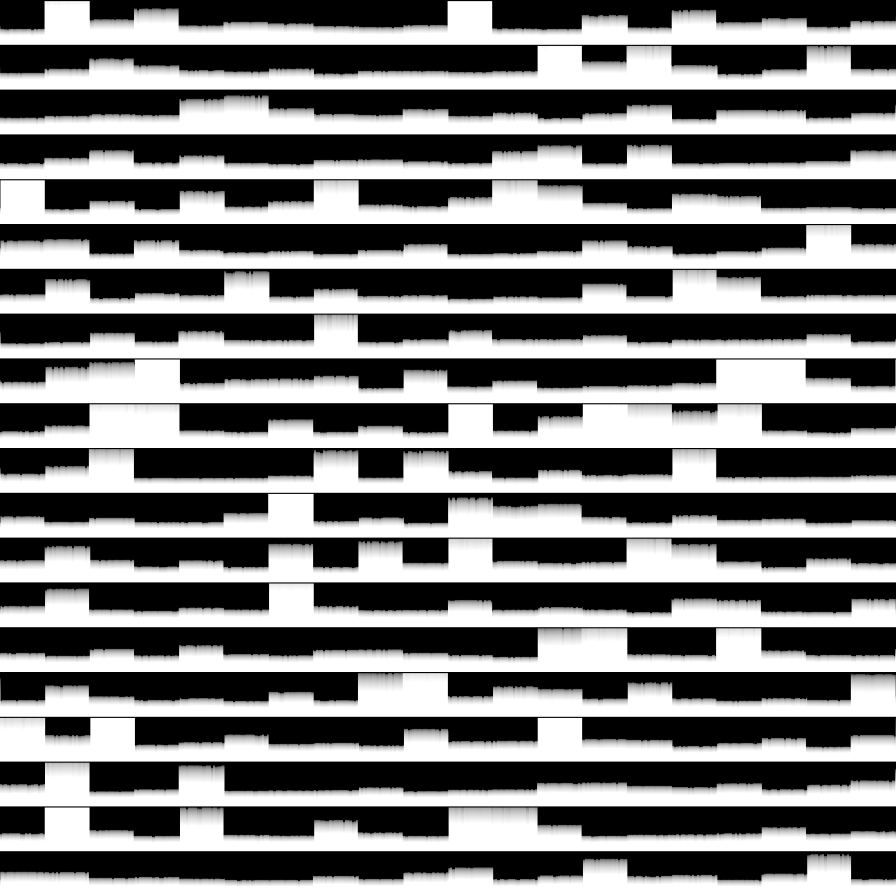
A WebGL 1 fragment shader for this pattern:

```glsl
precision highp float;

uniform vec2 u_resolution;

const float CELLS = 20.0;          // repeats across and down
const float MIN_HEIGHT = 0.335;    // lowest bar, in cells
const float HEIGHT_POWER = 0.45;   // larger gives more tall bars
const float SOLID_PART = 0.58;     // share of a bar that stays white
const float FADE_POWER = 0.3;      // curve of the fade toward the top
const float GAP = 0.025;           // dark slit above full bars
const float RAGGED_STEPS = 20.0;   // notches per cell along the top
const float RAGGED_DEPTH = 0.06;   // deepest notch, as a share of height
const float EDGE_WOBBLE = 0.035;   // sideways shift of bar edges
const float SEED = 7.3;

float hash(vec2 p) {
  vec3 q = fract(vec3(p.xyx) * 0.1031 + SEED * 0.017);
  q += dot(q, q.yzx + 33.33);
  return fract((q.x + q.y) * q.z);
}

// Height of a bar; most are low, a few exceed the cell
float barHeight(vec2 cell) {
  float r = max(hash(cell + SEED), 0.001);
  return MIN_HEIGHT * pow(r, -HEIGHT_POWER);
}

// White body, grey fade, then black above the bar
float barShade(vec2 cell, float y, float notch, float pixel) {
  float height = barHeight(cell) * (1.0 - RAGGED_DEPTH * notch);
  float t = clamp((y / height - SOLID_PART) / (1.0 - SOLID_PART), 0.0, 1.0);
  float fade = pow(max(1.0 - t, 0.001), FADE_POWER);
  float top = min(height, 1.0 - GAP);
  return fade * clamp((top - y) / pixel + 0.5, 0.0, 1.0);
}

// Shade of one row, blending the two bars beside the nearest edge
float rowShade(float row, vec2 p, float pixel) {
  float y = p.y - row;
  float edge = floor(p.x + 0.5);
  float shift = (hash(vec2(edge, row) + 61.0) - 0.5) * EDGE_WOBBLE;
  float side = clamp((p.x - edge - shift) / pixel + 0.5, 0.0, 1.0);
  float notch = pow(hash(vec2(floor(p.x * RAGGED_STEPS), row + 137.0)), 5.0);
  float left = barShade(vec2(edge - 1.0, row), y, notch, pixel);
  float right = barShade(vec2(edge, row), y, notch, pixel);
  return mix(left, right, side);
}

void main() {
  vec2 p = gl_FragCoord.xy / u_resolution * CELLS;
  float pixel = CELLS / min(u_resolution.x, u_resolution.y);

  // Smooth the hard lower border of each row
  float border = floor(p.y + 0.5);
  float above = clamp((p.y - border) / pixel + 0.5, 0.0, 1.0);
  float shade = mix(rowShade(border - 1.0, p, pixel),
                    rowShade(border, p, pixel), above);

  gl_FragColor = vec4(vec3(shade), 1.0);
}
```
